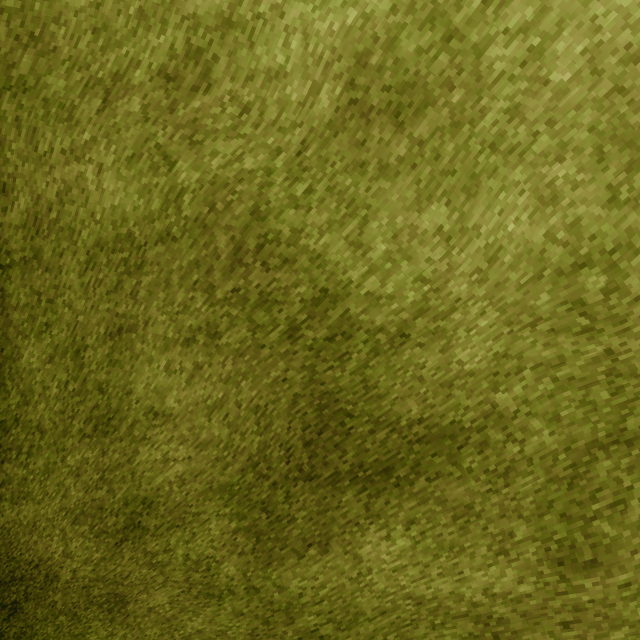
A WebGL 1 fragment shader for this texture:

```glsl
precision highp float;
// Olive velvet: short brushed fibres fanning out from the lower left, with soft mottling.
uniform vec2 u_resolution;

// Colour ramp: dark + slope * tone + curve * tone^2
const vec3 RAMP_DARK = vec3(0.23, 0.22, 0.02);
const vec3 RAMP_SLOPE = vec3(0.35, 0.33, 0.06);
const vec3 RAMP_CURVE = vec3(0.0, 0.03, 0.17);
const vec3 HUE_SHIFT = vec3(-0.035, 0.015, -0.03);

// Fibres, in cells of log radius and angle around the fan centre
const vec2 FAN_CENTRE = vec2(-0.3, -0.3);
const vec2 FIBRE_SIZE = vec2(0.0085, 0.0047);
const float TUFT_SCALE = 2.3;
const float FIBRE_CONTRAST = 0.34;
const float TUFT_CONTRAST = 0.17;
const float FAN_WOBBLE = 0.03;

// Broad light and shade
const float BASE_TONE = 0.22;
const vec2 LIGHT_SLOPE = vec2(0.28, 0.40);
const vec2 SHADE_CENTRE = vec2(0.52, 0.36);
const float SHADE_DEPTH = 0.15;
const float EDGE_DEPTH = 0.32;
const float EDGE_WIDTH = 0.06;
const float MOTTLE_CONTRAST = 0.75;

const int SAMPLES = 3; // antialiasing samples per axis

float hash(vec2 p) {
  return fract(sin(dot(p, vec2(12.9898, 78.233))) * 43758.5453);
}

float noise(vec2 p) {
  vec2 i = floor(p);
  vec2 f = fract(p);
  f = f * f * (3.0 - 2.0 * f);
  float low = mix(hash(i), hash(i + vec2(1.0, 0.0)), f.x);
  float high = mix(hash(i + vec2(0.0, 1.0)), hash(i + vec2(1.0, 1.0)), f.x);
  return mix(low, high, f.y);
}

float fbm(vec2 p) {
  float sum = 0.0;
  float weight = 0.5;
  for (int i = 0; i < 4; i++) {
    sum += weight * noise(p);
    p = mat2(1.6, 1.2, -1.2, 1.6) * p + 7.3;
    weight *= 0.6;
  }
  return sum / 1.088;
}

// Log radius and angle around the fan centre
vec2 fanCoords(vec2 p) {
  vec2 d = p - FAN_CENTRE;
  return vec2(log(length(d)), atan(d.y, d.x));
}

// Cell of a staggered brick layout
vec2 brickCell(vec2 q) {
  float row = floor(q.y);
  return vec2(floor(q.x + 5.0 * hash(vec2(row, 3.7))), row);
}

// Tone offset (x) and hue offset (y) of the fibre at p
vec2 fibre(vec2 p) {
  vec2 fan = fanCoords(p);
  fan.y += FAN_WOBBLE * noise(fan * 7.0 + 20.0);
  vec2 q = fan / FIBRE_SIZE;
  vec2 cell = brickCell(q);
  vec2 tuft = brickCell(q / TUFT_SCALE + 91.0);
  float fine = hash(cell) + hash(cell + 17.3) - 1.0;
  float coarse = hash(tuft + 5.1) + hash(tuft + 41.9) - 1.0;
  float hue = hash(cell + 63.7) - 0.5;
  return vec2(FIBRE_CONTRAST * fine + TUFT_CONTRAST * coarse, hue);
}

// Lighting across the cloth, with worn patches
float broadTone(vec2 p) {
  vec2 fan = fanCoords(p);
  float mottle = fbm(fan * vec2(8.0, 11.0) + 3.0) - 0.5;
  vec2 d = p - SHADE_CENTRE;
  float shade = SHADE_DEPTH * exp(-dot(d, d) / 0.025);
  float edge = EDGE_DEPTH * exp(-p.x / EDGE_WIDTH);
  return BASE_TONE + dot(p, LIGHT_SLOPE) + MOTTLE_CONTRAST * mottle - shade - edge;
}

void main() {
  // Average the fibres over the pixel
  vec2 grain = vec2(0.0);
  for (int j = 0; j < SAMPLES; j++) {
    for (int i = 0; i < SAMPLES; i++) {
      vec2 offset = (vec2(float(i), float(j)) + 0.5) / float(SAMPLES) - 0.5;
      grain += fibre((gl_FragCoord.xy + offset) / u_resolution);
    }
  }
  grain /= float(SAMPLES * SAMPLES);

  vec2 p = gl_FragCoord.xy / u_resolution;
  float tone = clamp(broadTone(p) + grain.x, -0.4, 1.4);
  float greenPatch = noise(p * 14.0 + 50.0) - 0.5;
  vec3 colour = RAMP_DARK + RAMP_SLOPE * tone + RAMP_CURVE * tone * tone;
  colour += HUE_SHIFT * (grain.y + 0.5 * greenPatch);
  gl_FragColor = vec4(clamp(colour, 0.0, 1.0), 1.0);
}
```
